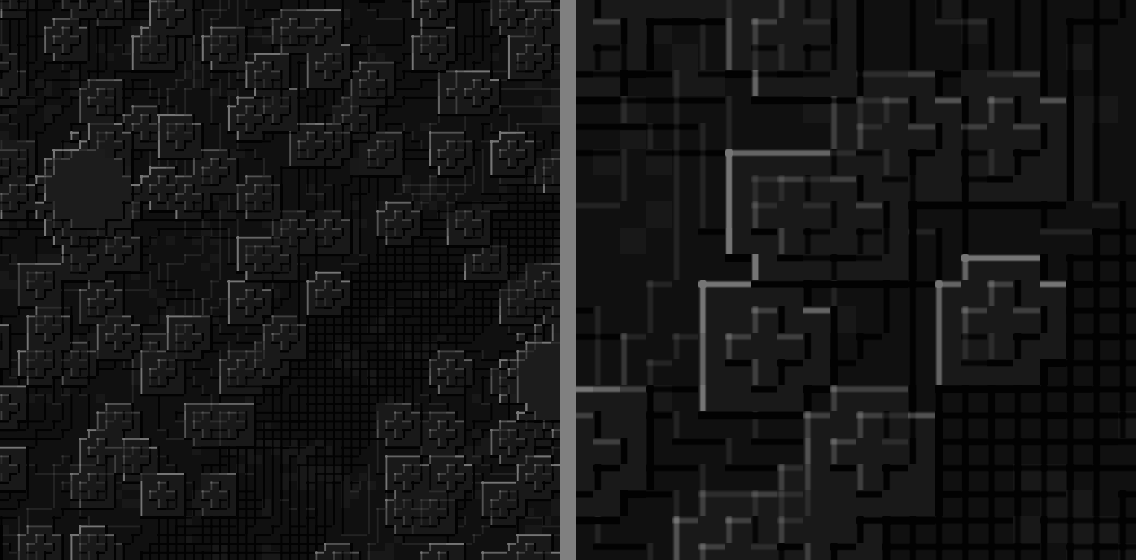
Left: the whole. Right: its middle third, enlarged.
This pattern is drawn by a WebGL 1 fragment shader. Its source:

```glsl
precision highp float;
// Top-down relief of a dark block terrain: stepped slopes, square tree canopies and round crowns.

uniform vec2 u_resolution;

const float CELLS = 64.0;            // blocks across the canvas
const float TREE_SPACING = 6.0;      // blocks per tree slot
const float TREE_DENSITY = 0.88;
const float SLOPE_DENSITY = 0.33;    // tree density on the steep band
const float BAND_START = 75.0;       // steep diagonal band, in blocks from the top left
const float BAND_WIDTH = 21.0;
const float EDGE_GAIN = 0.074;       // brightness per block of height step
const float EDGE_MAX = 0.36;
const float EDGE_SOFT = 0.12;        // line softness, in blocks
const float EDGE_WIDTH = 0.25;       // line width, in blocks
const float GROUND_TONE = 0.063;
const float PATCH_TONE = 0.095;
const float LEAF_TONE = 0.098;
const float CROWN_TONE = 0.108;
const float DARKEST = 0.008;
const vec2 CROWN_A = vec2(9.5, 42.0);
const vec2 CROWN_B = vec2(63.0, 20.0);
const float CROWN_RADIUS = 4.7;

float hash(vec2 p) {
  vec3 q = fract(p.xyx * vec3(0.1031, 0.1030, 0.0973));
  q += dot(q, q.yzx + 33.33);
  return fract((q.x + q.y) * q.z);
}

float noise(vec2 p) {
  vec2 i = floor(p);
  vec2 f = fract(p);
  f = f * f * (3.0 - 2.0 * f);
  return mix(mix(hash(i), hash(i + vec2(1.0, 0.0)), f.x),
             mix(hash(i + vec2(0.0, 1.0)), hash(i + 1.0), f.x), f.y);
}

// Distance travelled into the steep band, bent by noise
float bandDepth(vec2 c) {
  float diagonal = c.x + CELLS - c.y;
  return diagonal - BAND_START + 10.0 * (noise(c / 15.0 + 40.0) - 0.5);
}

// Stepped ground height, falling to the lower right
float ground(vec2 c) {
  float h = -0.12 * (c.x - c.y) - clamp(bandDepth(c), 0.0, BAND_WIDTH);
  h += 9.0 * noise(c / 15.0 + 7.0) + 3.4 * noise(c / 4.0 + 91.0);
  return floor(h);
}

// Highest small tree over a block: 5x5 leaves with a raised cross
float treeTop(vec2 c) {
  float best = -999.0;
  for (int j = -1; j <= 1; j++) {
    for (int i = -1; i <= 1; i++) {
      vec2 slot = floor(c / TREE_SPACING) + vec2(float(i), float(j));
      vec2 jitter = vec2(hash(slot + 13.0), hash(slot + 57.0));
      vec2 trunk = floor((slot + jitter) * TREE_SPACING);
      vec2 d = abs(c - trunk);
      float ring = max(d.x, d.y);
      float depth = bandDepth(trunk);
      bool steep = depth > 0.0 && depth < BAND_WIDTH;
      float density = steep ? SLOPE_DENSITY : TREE_DENSITY;
      bool cutCorner = d.x + d.y > 3.5 && hash(c + 5.0) < 0.6;
      if (ring < 2.5 && !cutCorner && hash(slot + 101.0) < density) {
        float top = ground(trunk) + 3.0 + floor(3.0 * hash(slot + 71.0));
        if (ring < 1.5) top += d.x + d.y < 1.5 ? 2.0 : step(0.6, hash(c + 29.0));
        best = max(best, top);
      }
    }
  }
  return best;
}

// Flat round crown with a ragged, lower rim
float crownTop(vec2 c, vec2 centre) {
  float d = length(c - centre);
  float top = ground(centre) + 8.0;
  if (d < CROWN_RADIUS) return top;
  if (d < CROWN_RADIUS + 2.3 * hash(c + 3.0)) return top - 1.0 - floor(3.0 * hash(c + 8.0));
  return -999.0;
}

// Block height in x, base tone in y
vec2 block(vec2 c) {
  float patchy = step(0.84, 0.7 * noise(c / 3.0 + 23.0) + 0.45 * hash(c + 63.0));
  vec2 result = vec2(ground(c), mix(GROUND_TONE, PATCH_TONE, patchy));
  float tree = treeTop(c);
  if (tree > result.x) result = vec2(tree, LEAF_TONE);
  float crown = max(crownTop(c, CROWN_A), crownTop(c, CROWN_B));
  if (crown > result.x) result = vec2(crown, CROWN_TONE);
  return result;
}

// Soft line just inside a block side, x being the distance from it
float edgeLine(float x) {
  return smoothstep(0.0, EDGE_SOFT, x)
       * (1.0 - smoothstep(EDGE_WIDTH - 0.04, EDGE_WIDTH - 0.04 + EDGE_SOFT, x));
}

void main() {
  vec2 p = gl_FragCoord.xy / u_resolution * CELLS;
  vec2 c = floor(p);
  vec2 f = p - c;
  vec2 here = block(c);

  // Rising steps catch light on the left and top sides, falling steps go dark
  float leftStep = here.x - block(c - vec2(1.0, 0.0)).x;
  float topStep = here.x - block(c + vec2(0.0, 1.0)).x;
  float relief = leftStep * edgeLine(f.x) + topStep * edgeLine(1.0 - f.y);
  float tone = here.y + min(EDGE_GAIN * relief, EDGE_MAX);
  gl_FragColor = vec4(vec3(max(tone, DARKEST)), 1.0);
}
```
